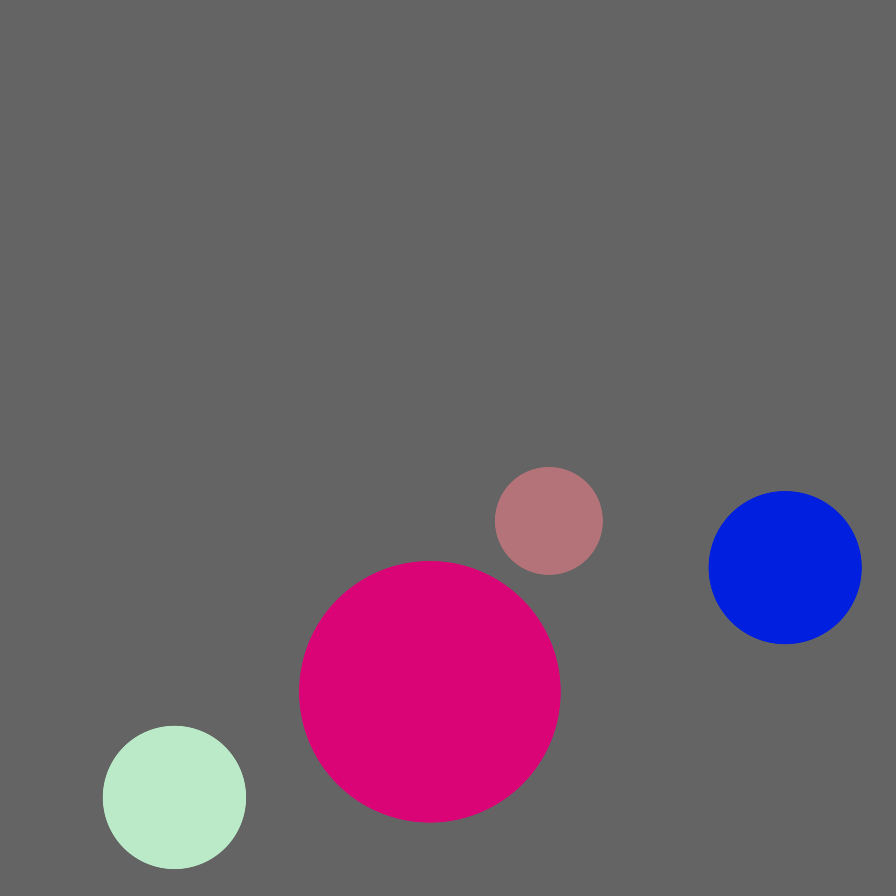
A Shadertoy shader for this background:

```glsl
// Four flat coloured discs scattered over the lower part of a plain grey ground.

#define GROUND vec3(0.392)
#define MAGENTA vec3(0.860, 0.016, 0.466)
#define BLUE vec3(0.004, 0.122, 0.870)
#define MINT vec3(0.730, 0.916, 0.780)
#define ROSE vec3(0.702, 0.450, 0.470)
#define EDGE_PIXELS 1.0

const int DISC_COUNT = 4;

// Centre in xy and radius in z, as fractions of the canvas
const vec3 discs[DISC_COUNT] = vec3[](
    vec3(0.4798, 0.2279, 0.1460),
    vec3(0.8763, 0.3665, 0.0855),
    vec3(0.1947, 0.1100, 0.0800),
    vec3(0.6126, 0.4186, 0.0602)
);

const vec3 discColors[DISC_COUNT] = vec3[](MAGENTA, BLUE, MINT, ROSE);

// Signed distance to a disc, negative inside
float discDistance(vec2 p, vec3 disc) {
    return length(p - disc.xy) - disc.z;
}

void mainImage(out vec4 fragColor, in vec2 fragCoord) {
    // Square canvas units, centred when the canvas is not square
    float side = min(iResolution.x, iResolution.y);
    vec2 p = (fragCoord - 0.5 * iResolution.xy) / side + 0.5;
    float halfEdge = 0.5 * EDGE_PIXELS / side;

    // Lay each disc over the ground with a smooth edge
    vec3 color = GROUND;
    for (int i = 0; i < DISC_COUNT; i++) {
        float coverage = 1.0 - smoothstep(-halfEdge, halfEdge, discDistance(p, discs[i]));
        color = mix(color, discColors[i], coverage);
    }

    fragColor = vec4(color, 1.0);
}
```
